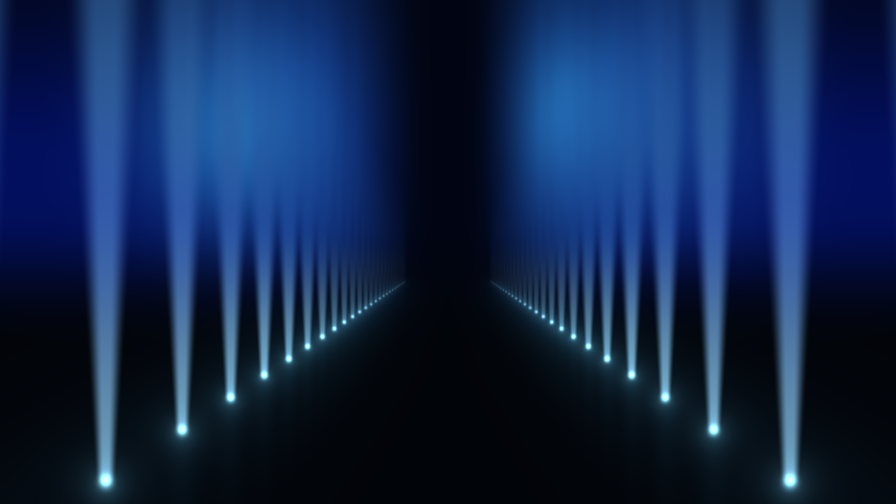
Give the GLSL for this background, as a WebGL 1 fragment shader.

```glsl
precision highp float;
// Two mirrored rows of floor spotlights recede to a vanishing point in a dark hall.
// Lamps sit at 1/depth spacing; each adds a widening beam, a flare and a floor
// reflection over a soft blue haze built from smooth masks and Gaussians.

uniform vec2 u_resolution;

// Layout, in units of canvas height (x is measured from the centre line)
const float HORIZON = 0.498;
const vec2 NEAR_LAMP = vec2(0.679, -0.454); // nearest full lamp, from vanishing point
const float DEPTH_STEP = 0.2875;
const int LAMP_COUNT = 26;

// Beam shape
const float BEAM_BASE = 0.017;
const float BEAM_SPREAD = 0.054;
const float BEAM_OPACITY = 0.86;

// Colours
const vec3 NIGHT = vec3(0.005, 0.020, 0.075);
const vec3 FLOOR_BLACK = vec3(0.005, 0.014, 0.032);
const vec3 WASH_BLUE = vec3(0.008, 0.060, 0.370);
const vec3 HAZE_BLUE = vec3(0.085, 0.260, 0.570);
const vec3 HAZE_BRIGHT = vec3(0.055, 0.170, 0.140);
const vec3 BEAM_LOW = vec3(0.450, 0.640, 0.760);
const vec3 BEAM_MID = vec3(0.220, 0.390, 0.710);
const vec3 BEAM_HIGH = vec3(0.220, 0.430, 0.660);
const vec3 BEAM_FAR = vec3(0.110, 0.290, 0.600);
const vec3 FLARE = vec3(0.550, 0.870, 0.950);
const vec3 TEAL = vec3(0.070, 0.190, 0.250);

float gauss(float v) {
    return exp(-v * v);
}

// Faint vertical curtains of light
float streaks(float x) {
    return 0.5 + 0.22 * sin(x * 83.0) + 0.16 * sin(x * 137.0 + 1.7)
         + 0.12 * sin(x * 211.0 + 0.6);
}

// Hall air: a deep blue band plus a brighter cloud on either side
vec3 backdrop(float x, float y, float rightSide) {
    float air = smoothstep(0.30, 0.58, y);
    vec3 col = mix(FLOOR_BLACK, NIGHT, air);

    float band = gauss((y - 0.65) / 0.31) * smoothstep(0.02, 0.31, x);
    col = mix(col, WASH_BLUE, band * smoothstep(0.30, 0.57, y));

    float inner = smoothstep(0.04, mix(0.29, 0.23, rightSide), x);
    float outer = 1.0 - smoothstep(0.36, 0.82, x);
    float rise = smoothstep(0.40, 0.76, y) * (1.0 - 0.42 * smoothstep(0.78, 1.05, y));
    float haze = inner * outer * rise;
    col = mix(col, HAZE_BLUE, haze * (0.90 + 0.10 * streaks(x)));

    vec2 core = mix(vec2(0.42, 0.73), vec2(0.23, 0.76), rightSide);
    vec2 away = (vec2(x, y) - core) / vec2(0.15, 0.18);
    col += HAZE_BRIGHT * exp(-dot(away, away)) * inner;
    return col;
}

// Beam coverage for a lamp of perspective scale s; d is the offset from the lamp
float beamMask(vec2 d, float s) {
    float halfWidth = BEAM_BASE * s + BEAM_SPREAD * max(d.y, 0.0);
    float side = 1.0 - smoothstep(0.22, 1.20, abs(d.x) / halfWidth);
    float foot = smoothstep(-0.012, 0.015, d.y / s);
    float fade = 1.0 - smoothstep(0.20, 1.50, d.y / s - 0.3 * s);
    float depth = smoothstep(0.07, 0.56, s);
    return side * foot * fade * depth;
}

// Pale at the lamp, blue higher up; h is height relative to the lamp scale
vec3 beamColour(float h, float s) {
    vec3 upper = mix(BEAM_MID, BEAM_HIGH, smoothstep(0.52, 0.85, h));
    upper = mix(BEAM_FAR, upper, smoothstep(0.3, 0.9, s));
    return mix(BEAM_LOW, upper, smoothstep(0.04, 0.60, h));
}

// Lamp flare, its halo and the dim streak reflected below it
vec3 lampLight(vec2 d, float s) {
    vec2 q = d / s;
    float r = length(q);
    float core = 1.0 * gauss(r / 0.0125);
    float halo = 0.32 * exp(-r / 0.026);
    float spill = 0.30 * exp(-length(q * vec2(0.8, 1.2)) / 0.095);
    float below = 1.0 - smoothstep(-0.02, 0.0, q.y);
    float mirror = 0.24 * below * gauss(q.x / 0.034) * exp(min(q.y, 0.0) / 0.18);
    float far = smoothstep(0.07, 0.40, s);
    return (FLARE * (core + halo) + TEAL * (spill + mirror)) * far;
}

void main() {
    vec2 p = gl_FragCoord.xy / u_resolution.y;
    float centred = p.x - 0.5 * u_resolution.x / u_resolution.y;
    float x = abs(centred);

    vec3 col = backdrop(x, p.y, step(0.0, centred));
    vec3 light = vec3(0.0);

    // Far to near, ending with one lamp just outside the frame
    for (int i = 0; i < LAMP_COUNT; i++) {
        float index = float(LAMP_COUNT - 2 - i);
        float s = 1.0 / (1.0 + DEPTH_STEP * index);
        vec2 d = vec2(x, p.y - HORIZON) - NEAR_LAMP * s;
        col = mix(col, beamColour(d.y / s, s), BEAM_OPACITY * beamMask(d, s));
        light += lampLight(d, s);
    }

    gl_FragColor = vec4(min(col + light, 1.0), 1.0);
}
```
